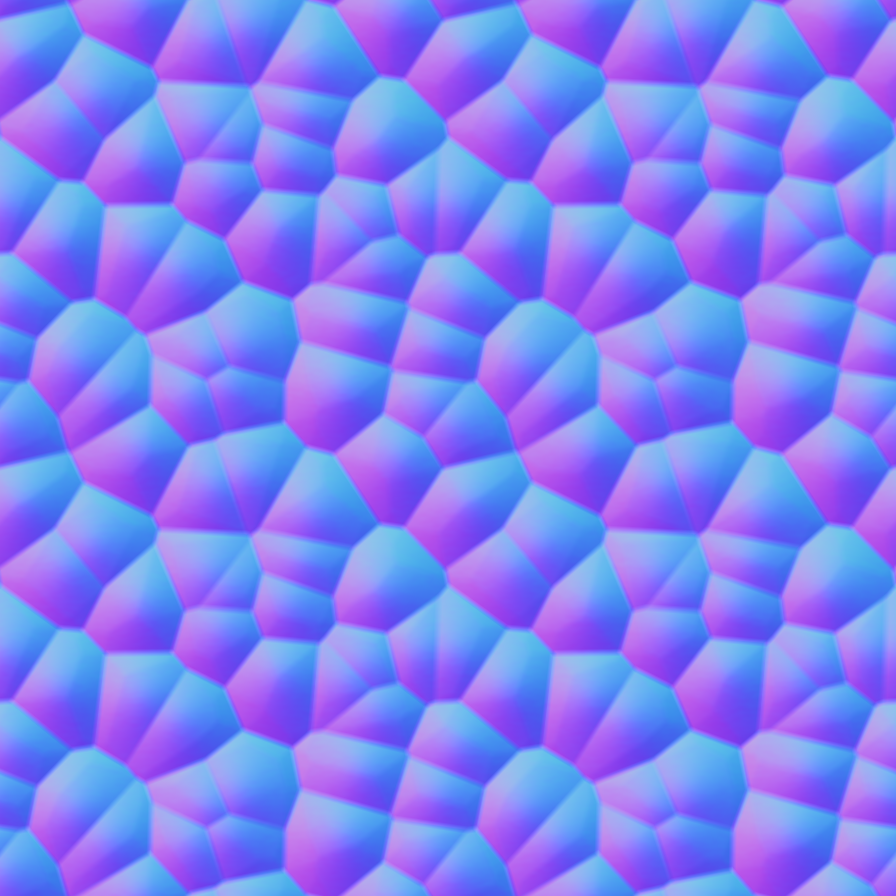
Give the GLSL for this texture map, as a WebGL 1 fragment shader.

```glsl
precision highp float;

uniform vec2 u_resolution;

const float TILES = 2.0;              // pattern repeats across the canvas
const float CELLS = 6.0;              // bumps across one tile
const float JITTER = 1.0;             // scatter of the bump centres
const float ROUNDNESS = 0.36;         // softness of the bump tops, in cells
const float FACETING = 0.1;           // strength of the radial creases
const float CREASE_WIDTH = 0.055;     // half width of the valleys, in cells
const float STEEPNESS = 0.66;         // slope to normal tilt
const float GRAIN = 0.05;             // tilt of the fine surface streaks
const vec2 GRAIN_SCALE = vec2(90.0, 190.0);

vec2 hash2(vec2 p) {
  vec3 q = fract(p.xyx * vec3(0.1031, 0.1030, 0.0973));
  q += dot(q, q.yzx + 33.33);
  return fract((q.xx + q.yz) * q.zy);
}

float gradientCorner(vec2 cell, vec2 offset) {
  return dot(hash2(cell) * 2.0 - 1.0, offset);
}

float gradientNoise(vec2 p) {
  vec2 i = floor(p);
  vec2 f = p - i;
  vec2 u = f * f * f * (f * (f * 6.0 - 15.0) + 10.0);
  vec2 e = vec2(1.0, 0.0);
  float low = mix(gradientCorner(i, f), gradientCorner(i + e.xy, f - e.xy), u.x);
  float high = mix(gradientCorner(i + e.yx, f - e.yx), gradientCorner(i + e.xx, f - e.xx), u.x);
  return mix(low, high, u.y);
}

// Height of the tiled bumps from the two nearest centres
float bumpHeight(vec2 p) {
  vec2 base = floor(p);
  float nearest = 64.0;
  float second = 64.0;
  for (int y = -2; y <= 2; y++) {
    for (int x = -2; x <= 2; x++) {
      vec2 cell = base + vec2(float(x), float(y));
      vec2 centre = cell + 0.5 + JITTER * (hash2(mod(cell, CELLS) * 7.3 + 41.7) - 0.5);
      vec2 d = p - centre;
      float dist2 = dot(d, d);
      second = min(second, max(nearest, dist2));
      nearest = min(nearest, dist2);
    }
  }
  float soft = ROUNDNESS * ROUNDNESS;
  return FACETING * sqrt(second + soft) - sqrt(nearest + soft);
}

void main() {
  vec2 uv = gl_FragCoord.xy / u_resolution;
  vec2 p = uv * TILES * CELLS;

  // Central differences also soften the creases
  vec2 e = vec2(CREASE_WIDTH, 0.0);
  vec2 slope = vec2(bumpHeight(p + e.xy) - bumpHeight(p - e.xy),
                    bumpHeight(p + e.yx) - bumpHeight(p - e.yx)) / (2.0 * CREASE_WIDTH);

  // Fine horizontal streaks
  float streak = gradientNoise(uv * GRAIN_SCALE);
  vec2 tilt = slope * STEEPNESS + GRAIN * streak * vec2(0.4, 1.0);

  // Tangent-space normal packed into colour
  vec3 normal = normalize(vec3(tilt.x, -tilt.y, 1.0));
  gl_FragColor = vec4(normal * 0.5 + 0.5, 1.0);
}
```
